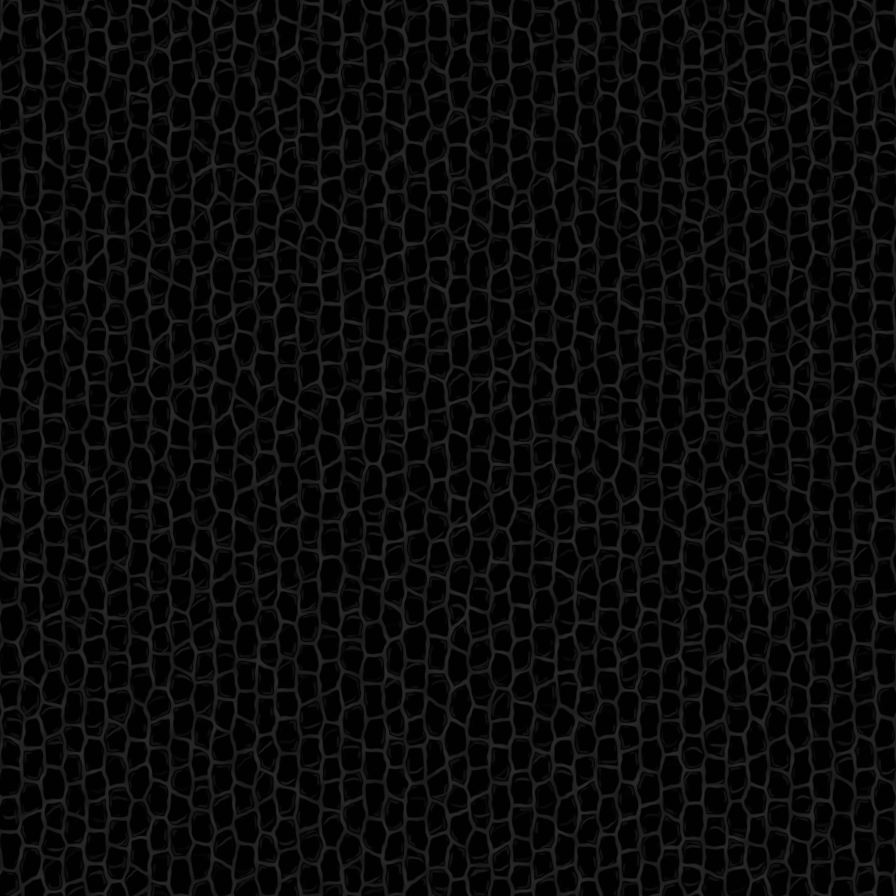
Write a WebGL 1 fragment shader that draws this texture.

```glsl
precision highp float;
// Black knitted mesh: staggered, irregular rounded cells outlined by thin worn grey threads.
uniform vec2 u_resolution;

#define COLUMNS 42.0
#define ROWS 28.0
#define CELL_STRETCH 1.2            // higher values straighten the column walls
#define JITTER vec2(0.30, 0.46)     // wander of cell centres, across and up
#define THREAD_CORE 0.0007          // half width of the bright core
#define THREAD_EDGE 0.0030          // half width where the thread fades out
#define ROUNDING 0.0009             // softness of the cell corners
#define WEAR 0.45                   // loss of brightness along the threads
#define GROUND_COLOR vec3(0.004)
#define THREAD_COLOR vec3(0.168, 0.162, 0.162)

vec2 hash2(vec2 p) {
  vec2 s = vec2(dot(p, vec2(127.1, 311.7)), dot(p, vec2(269.5, 183.3)));
  return fract(sin(s) * 43758.547);
}

// Odd columns sit half a row higher.
float stagger(float column) {
  return 0.5 * mod(column, 2.0);
}

vec2 cellCentre(vec2 id) {
  vec2 centre = id + 0.5 + vec2(0.0, stagger(id.x));
  centre += JITTER * (hash2(id) - 0.5);
  return centre * vec2(CELL_STRETCH, 1.0);
}

// Layered sines, roughly -1 to 1.
float waves(vec2 p) {
  return 0.5 * sin(p.x + 1.7 * sin(0.63 * p.y))
       + 0.3 * sin(1.9 * p.y - 1.3 * p.x + 2.0)
       + 0.2 * sin(3.1 * p.x + 2.3 * p.y);
}

float thread(float dist, float width) {
  float pixel = 1.0 / min(u_resolution.x, u_resolution.y);
  float core = THREAD_CORE * width;
  return 1.0 - smoothstep(core, max(THREAD_EDGE * width, core + pixel), dist);
}

void main() {
  vec2 uv = gl_FragCoord.xy / u_resolution;
  vec2 scale = vec2(COLUMNS * CELL_STRETCH, ROWS);

  // Wobble the threads slightly.
  vec2 bend = vec2(waves(uv * 170.0), waves(uv.yx * 150.0 + 4.0));
  vec2 p = (uv + 0.0014 * bend) * scale;

  // Nearest cell centre.
  float column = floor(p.x / CELL_STRETCH);
  vec2 nearestId = vec2(0.0);
  vec2 toNearest = vec2(0.0);
  float best = 1e3;
  for (int i = -1; i <= 1; i++) {
    float c = column + float(i);
    float row = floor(p.y - stagger(c));
    for (int j = -1; j <= 1; j++) {
      vec2 id = vec2(c, row + float(j));
      vec2 offset = cellCentre(id) - p;
      float dist = dot(offset, offset);
      if (dist < best) {
        best = dist;
        nearestId = id;
        toNearest = offset;
      }
    }
  }

  // Smooth minimum of the distances to the cell walls, in canvas units.
  float sum = 0.0;
  for (int i = -2; i <= 2; i++) {
    for (int j = -2; j <= 2; j++) {
      if (i == 0 && j == 0) continue;
      vec2 offset = cellCentre(nearestId + vec2(float(i), float(j))) - p;
      vec2 normal = normalize(offset - toNearest);
      float wall = dot(0.5 * (offset + toNearest), normal) / length(normal * scale);
      sum += exp(-wall / ROUNDING);
    }
  }
  float wallDist = -ROUNDING * log(max(sum, 1e-30));

  // Main walls, worn unevenly.
  float wear = 0.5 + 0.5 * waves(uv * 95.0 + 7.0);
  float light = thread(wallDist, 1.0) * (1.0 - WEAR * wear);

  // Faint second thread beside some walls.
  float split = smoothstep(0.1, 0.7, waves(uv * 120.0 + 11.0));
  light = max(light, 0.4 * split * thread(abs(wallDist - 0.0042), 0.7));

  // Loose tilted strand across the top or bottom of some cells.
  vec2 local = -toNearest;
  vec2 h = hash2(nearestId + 41.0);
  float side = h.x < 0.5 ? -1.0 : 1.0;
  float height = side * mix(0.2, 0.4, h.y) + (0.55 * h.y - 0.1) * local.x;
  float curve = local.y - height + 0.35 * side * local.x * local.x;
  float reach = 1.0 - smoothstep(0.25, 0.6, abs(local.x + 0.3 * (h.y - 0.5)));
  float present = smoothstep(0.3, 0.9, fract(h.x * 7.3 + h.y));
  light = max(light, 0.6 * present * reach * thread(abs(curve) / ROWS, 0.85));

  gl_FragColor = vec4(mix(GROUND_COLOR, THREAD_COLOR, light), 1.0);
}
```
